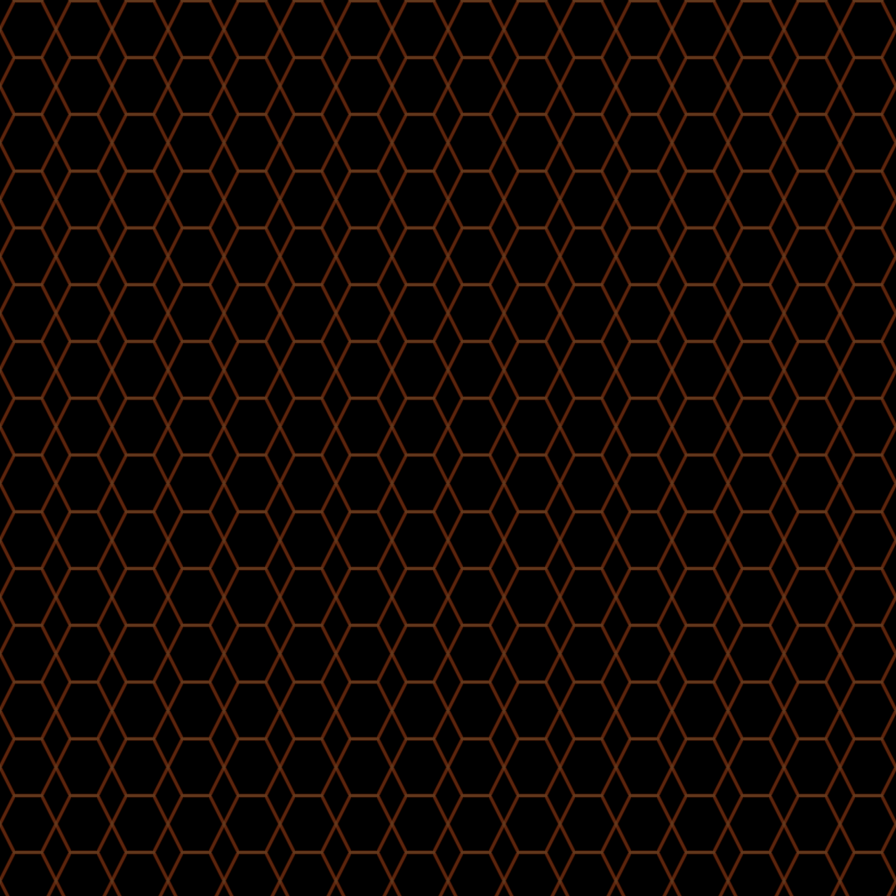
Write a WebGL 1 fragment shader that draws this pattern.

```glsl
precision highp float;
// Soft copper wire mesh of touching hexagons on black, with diamond gaps between columns.

uniform vec2 u_resolution;

const vec2  CELL       = vec2(0.0625, 0.06336); // hexagon width and height
const vec2  CENTRE     = vec2(0.03125, 0.0170); // centre of the lowest left hexagon
const float FLAT_HALF  = 0.245;                 // half of the flat edge, in cell widths
const float CORE       = 0.0007;                // half width of the solid wire
const float FEATHER    = 0.0024;                // fade beyond the core
const vec3  WIRE       = vec3(0.36, 0.145, 0.05);
const vec3  FALLOFF    = vec3(1.0, 1.4, 2.3);   // green and blue fade before red
const vec3  OVERLAP    = vec3(0.03, 0.075, 0.06);

float segmentDistance(vec2 p, vec2 a, vec2 b) {
  vec2 ap = p - a, ab = b - a;
  return length(ap - ab * clamp(dot(ap, ab) / dot(ab, ab), 0.0, 1.0));
}

// Wire strength of one hexagon outline centred on the origin
float hexagonWire(vec2 p) {
  p = abs(p);
  vec2 corner = vec2(FLAT_HALF * CELL.x, 0.5 * CELL.y);
  vec2 tip = vec2(0.5 * CELL.x, 0.0);
  float d = min(segmentDistance(p, vec2(0.0, corner.y), corner),
                segmentDistance(p, corner, tip));
  float feather = max(FEATHER, 1.0 / u_resolution.y);
  return 1.0 - smoothstep(CORE, CORE + feather, d);
}

void main() {
  vec2 uv = gl_FragCoord.xy / u_resolution;

  // Repeat the cell and fold it into one quadrant
  vec2 p = abs(mod(uv - CENTRE + 0.5 * CELL, CELL) - 0.5 * CELL);

  // The hexagon and its nearest neighbours share edges and tips
  float own = hexagonWire(p);
  float neighbour = max(hexagonWire(p - vec2(CELL.x, 0.0)),
                        hexagonWire(p - vec2(0.0, CELL.y)));

  // Shared wire turns paler where two outlines coincide
  vec3 colour = WIRE * pow(vec3(max(own, neighbour)), FALLOFF);
  colour += OVERLAP * own * neighbour;

  gl_FragColor = vec4(colour, 1.0);
}
```
